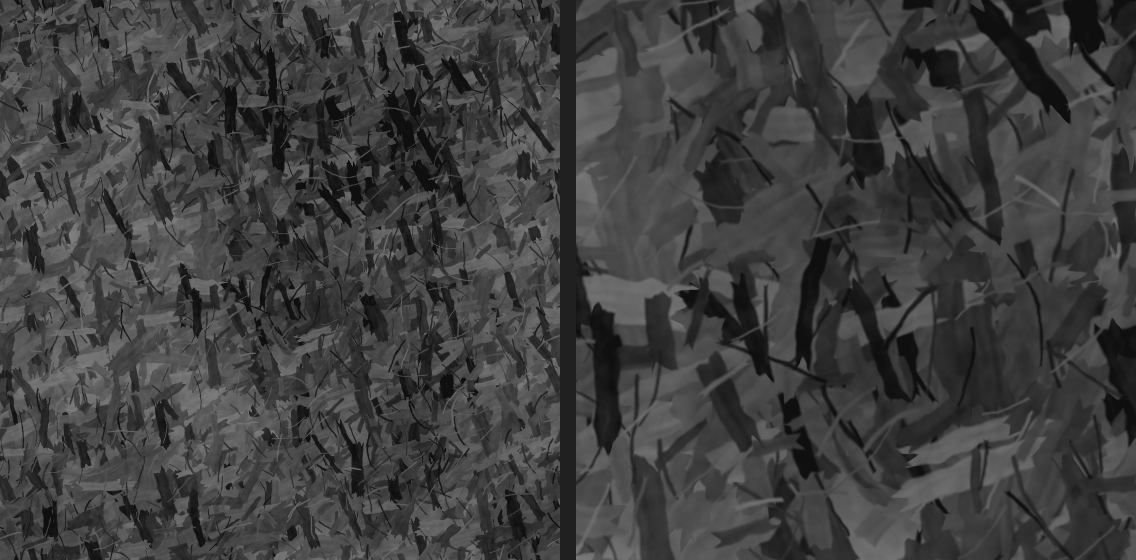
Left, the full canvas; right, a detail of the centre.
Write a WebGL 1 fragment shader that draws this texture.

```glsl
precision highp float;
// Layered bark-like flakes in charcoal greys: ragged, grained slivers are
// scattered on wrapping grids, pale ones lying flat and dark ones standing,
// over a mottled ground and below thin curved fibres. Tiles on both axes.
uniform vec2 u_resolution;

const float GROUND_TONE = 0.35;
const float MID_TONE = 0.265;
const float PALE_TONE = 0.365;
const float DARK_TONE = 0.125;
const float CHIP_TONE = 0.25;
const float EDGE = 0.0013;

float hash(vec2 cell, float seed) {
  vec3 q = fract(cell.xyx * vec3(0.1031, 0.1030, 0.0973) + seed * 0.137);
  q += dot(q, q.yzx + 33.33);
  return fract((q.x + q.y) * q.z);
}

// Value noise on a unit lattice that wraps after "period" cells.
float noise(vec2 p, float period, float seed) {
  vec2 cell = floor(p);
  vec2 f = p - cell;
  f = f * f * (3.0 - 2.0 * f);
  vec2 lo = mod(cell, period);
  vec2 hi = mod(cell + 1.0, period);
  return mix(mix(hash(lo, seed), hash(vec2(hi.x, lo.y), seed), f.x),
             mix(hash(vec2(lo.x, hi.y), seed), hash(hi, seed), f.x), f.y);
}

float fbm(vec2 p, float period, float seed) {
  float sum = 0.0;
  float weight = 0.5;
  for (int i = 0; i < 4; i++) {
    sum += weight * noise(p * period, period, seed + float(i));
    period *= 2.0;
    weight *= 0.5;
  }
  return sum / 0.9375;
}

// Broad light and dark areas, centred on zero.
float region(vec2 p) {
  return 0.6 * noise(p * 4.0, 4.0, 3.0) + 0.4 * noise(p * 9.0, 9.0, 5.0) - 0.5;
}

vec2 rotate(vec2 p, float angle) {
  float c = cos(angle);
  float s = sin(angle);
  return vec2(c * p.x + s * p.y, c * p.y - s * p.x);
}

// Paints one flake per grid cell over "tone"; size holds half extents.
float flakes(float tone, vec2 p, float cells, float seed, vec2 size,
             float angle, float spread, float shade, float density, float bend) {
  vec2 home = floor(p * cells);
  for (int y = -1; y <= 1; y++) {
    for (int x = -1; x <= 1; x++) {
      vec2 cell = home + vec2(float(x), float(y));
      vec2 id = mod(cell, cells);
      vec2 center = (cell + vec2(hash(id, seed), hash(id, seed + 1.3))) / cells;
      float turn = hash(id, seed + 2.1) + hash(id, seed + 3.7) - 1.0;
      float scale = hash(id, seed + 4.9);
      float girth = hash(id, seed + 5.3);
      vec2 q = rotate(p - center, angle + turn * spread);
      q.y += bend * (girth - 0.5) * q.x * q.x;
      vec2 extent = size * vec2(mix(0.5, 1.3, scale), mix(0.45, 1.35, girth));
      vec2 reach = extent + EDGE;
      if (abs(q.x) < reach.x && abs(q.y) < reach.y) {
        float area = region(center);
        float present = step(hash(id, seed + 6.1), density - 0.9 * area);
        vec2 offset = id * 7.0;
        float tornEnd = noise(vec2(q.y * 260.0, sign(q.x)) + offset, 512.0, seed);
        float tornSide = noise(vec2(q.x * 110.0, sign(q.y)) + offset, 512.0, seed);
        vec2 gap = abs(q) - extent * (1.0 - vec2(0.32 * tornEnd, 0.28 * tornSide));
        float mask = 1.0 - smoothstep(-EDGE, EDGE, max(gap.x, gap.y));
        float grain = noise(q * vec2(35.0, 280.0) + offset, 512.0, seed) - 0.5;
        float vary = hash(id, seed + 7.7) - 0.5;
        float paint = shade + 0.14 * vary + 0.2 * area + 0.06 * grain;
        tone = mix(tone, paint, 0.92 * mask * present);
      }
    }
  }
  return tone;
}

void main() {
  vec2 uv = gl_FragCoord.xy / u_resolution;

  // A slight wrapping warp roughens every outline.
  vec2 warp = vec2(fbm(uv, 40.0, 11.0), fbm(uv, 40.0, 17.0)) - 0.5;
  vec2 p = uv + 0.007 * warp;

  // Mottled ground.
  float mottle = fbm(uv, 24.0, 23.0) - 0.5;
  float tone = GROUND_TONE + 0.3 * region(uv) + 0.16 * mottle;

  // Stacked flakes, with fibres between the layers.
  for (int i = 0; i < 3; i++) {
    float seed = 31.0 + 19.0 * float(i);
    tone = flakes(tone, p, 13.0, seed, vec2(0.052, 0.018), 1.0, 1.1, MID_TONE, 0.62, 0.0);
    tone = flakes(tone, p, 14.0, seed + 0.4, vec2(0.046, 0.012), 0.3, 0.6, PALE_TONE, 0.75, 0.0);
    tone = flakes(tone, p, 26.0, seed + 0.8, vec2(0.022, 0.007), 1.1, 1.6, CHIP_TONE, 0.7, 0.0);
    tone = flakes(tone, p, 15.0, seed + 1.7, vec2(0.042, 0.010), 1.85, 0.5, DARK_TONE, 0.5, 0.0);
    tone = flakes(tone, p, 22.0, seed + 2.6, vec2(0.032, 0.0014), 1.8, 1.2, DARK_TONE, 0.6, 18.0);
  }
  tone = flakes(tone, p, 22.0, 97.0, vec2(0.03, 0.0013), 0.6, 1.3, PALE_TONE, 0.6, 18.0);

  // Fine surface grain.
  tone += 0.06 * mottle + 0.07 * (fbm(uv, 128.0, 41.0) - 0.5);
  gl_FragColor = vec4(vec3(clamp(tone, 0.06, 0.52)), 1.0);
}
```
